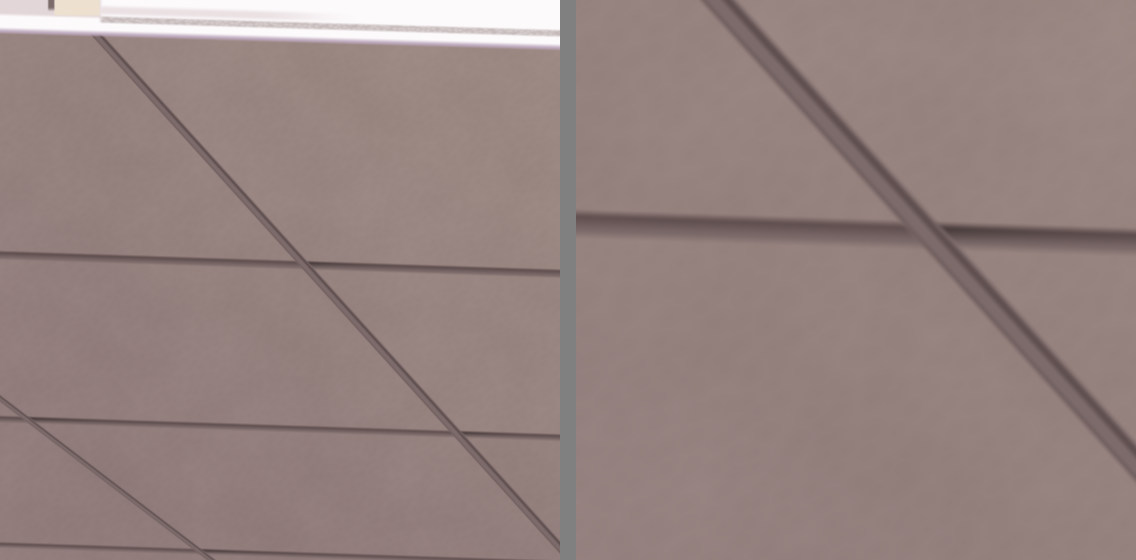
Left, the full canvas; right, a detail of the centre.
Reproduce this texture procedurally as a WebGL 1 fragment shader.

```glsl
precision highp float;
uniform vec2 u_resolution;

#define VANISH vec2(2.467, 2.600)
#define COL_START 0.904
#define COL_STEP 0.402
#define ROW_SLOPE 0.033
#define ROW_START 0.0586
#define ROW_SCALE 0.4781
#define ROW_SHRINK 0.178
#define RAIL_SLOPE 0.030
#define COL_WIDTH 0.0078
#define ROW_WIDTH 0.0092
#define SOFTNESS 0.0022
#define GRAIN 0.012

const vec3 PANEL_WARM = vec3(0.615, 0.540, 0.515);
const vec3 PANEL_COOL = vec3(0.570, 0.490, 0.485);
const vec3 METAL = vec3(0.485, 0.420, 0.415);
const vec3 GROOVE = vec3(0.350, 0.285, 0.285);
const vec3 WHITE = vec3(0.990, 0.980, 0.985);
const vec3 PALE = vec3(0.890, 0.840, 0.850);
const vec3 RAIL_GREY = vec3(0.760, 0.710, 0.710);
const vec3 LAVENDER = vec3(0.740, 0.660, 0.740);
const vec3 CREAM = vec3(0.930, 0.880, 0.810);

vec2 hash2(vec2 p) {
  p = vec2(dot(p, vec2(127.1, 311.7)), dot(p, vec2(269.5, 183.3)));
  return fract(sin(p) * 43758.5);
}

// Distance to the nearest jittered cell point
float cellular(vec2 p) {
  vec2 cell = floor(p), f = fract(p);
  float nearest = 2.0;
  for (int j = -1; j <= 1; j++)
    for (int i = -1; i <= 1; i++) {
      vec2 o = vec2(float(i), float(j));
      nearest = min(nearest, length(o + hash2(cell + o) - f));
    }
  return nearest;
}

float mottle(vec2 p) {
  float sum = 0.0, amp = 0.5;
  for (int i = 0; i < 4; i++) {
    sum += amp * sin(p.x + 1.7 * sin(p.y)) * sin(p.y + 1.3 * sin(p.x));
    p = mat2(1.5, 1.1, -1.1, 1.5) * p + 2.3;
    amp *= 0.55;
  }
  return sum;
}

// Soft coverage of the interval a..b
float band(float x, float a, float b, float soft) {
  return smoothstep(a - soft, a + soft, x) * (1.0 - smoothstep(b - soft, b + soft, x));
}

void main() {
  vec2 p = gl_FragCoord.xy / u_resolution;
  p.y = 1.0 - p.y; // measured down from the top edge
  float soft = max(SOFTNESS, 0.75 / u_resolution.y);

  // Columns fan out from the vanishing point
  vec2 ray = p - VANISH;
  float fan = (ray.x / ray.y - COL_START) / COL_STEP;
  float col = floor(fan + 0.5);
  float slope = COL_START + COL_STEP * col;
  float colDist = (ray.x - slope * ray.y) / sqrt(1.0 + slope * slope);
  float colHalf = COL_WIDTH / (1.0 + 0.6 * max(col, 0.0));

  // Rows shrink with perspective
  float v = p.y - ROW_SLOPE * p.x;
  float depth = ROW_SCALE - ROW_SHRINK * v;
  float n = (v - ROW_START) / depth;
  float row = floor(n + 0.5);
  float rowLine = (ROW_START + ROW_SCALE * row) / (1.0 + ROW_SHRINK * row);
  float rowDist = v - rowLine;
  float rowHalf = ROW_WIDTH / (1.0 + 0.4 * row);

  // Panels: broad gradient, mottling, grain and a small shift per panel
  float warm = clamp(0.55 + 0.5 * p.x - 0.8 * p.y, 0.0, 1.0);
  vec3 color = mix(PANEL_COOL, PANEL_WARM, warm);
  color += 0.008 * (hash2(vec2(floor(fan), floor(n))).x - 0.5);
  color += GRAIN * mottle(p * 17.0);
  vec2 fiber = mat2(0.8, 0.6, -0.6, 0.8) * p * vec2(60.0, 95.0);
  color += GRAIN * (cellular(fiber) - 0.5);

  // Row grooves, darkest just right of a crossing
  float across = smoothstep(-rowHalf, rowHalf, rowDist);
  float corner = step(0.0, colDist) * exp(-colDist / 0.045);
  vec3 rowColor = mix(GROOVE * (1.0 - 0.4 * corner), METAL, across);
  float rowMask = band(rowDist, -rowHalf, rowHalf, soft * 1.4) * step(0.5, row);
  color = mix(color, rowColor, 0.92 * rowMask);

  // Column bars: grey face, thin left edge, dark upper right edge
  float u = colDist / colHalf;
  float edge = soft / colHalf;
  vec3 barColor = mix(METAL, GROOVE, 0.8 * band(u, 0.25, 0.8, edge));
  barColor = mix(barColor, GROOVE, 0.35 * band(u, -1.0, -0.65, edge));
  color = mix(color, barColor, band(colDist, -colHalf, colHalf, soft));

  // Bright rail with its grey strip and tinted lower edge
  float w = p.y - RAIL_SLOPE * p.x;
  float right = smoothstep(0.175, 0.185, p.x);
  vec3 rail = mix(PALE, WHITE, max(right, smoothstep(0.022, 0.030, w)));
  rail = mix(rail, PALE, 0.7 * right * band(w, 0.006, 0.020, 0.005)
    * (1.0 - smoothstep(0.45, 0.65, p.x)));
  float speckle = 0.65 + 0.35 * cellular(p * vec2(110.0, 170.0));
  rail = mix(rail, RAIL_GREY, speckle * right * band(w, 0.024, 0.035, 0.003));
  rail = mix(rail, LAVENDER, smoothstep(0.047, 0.057, w));

  // Bracket above the rail
  rail = mix(rail, CREAM, band(p.x, 0.097, 0.178, soft) * (1.0 - smoothstep(0.024, 0.031, p.y)));
  rail = mix(rail, METAL, band(p.x, 0.086, 0.097, soft) * (1.0 - smoothstep(0.012, 0.022, p.y)));
  color = mix(color, rail, 1.0 - smoothstep(0.055, 0.062, w));

  gl_FragColor = vec4(color, 1.0);
}
```
